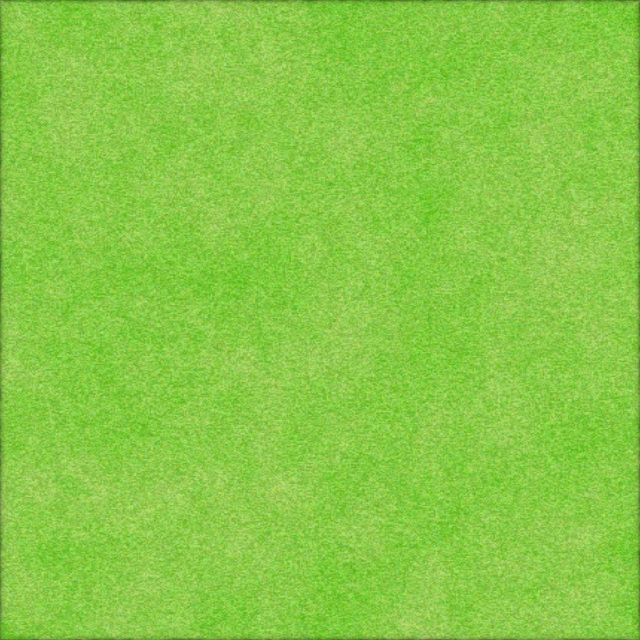
Give the GLSL for this texture, as a WebGL 1 fragment shader.

```glsl
precision highp float;

uniform vec2 u_resolution;

float hash(vec2 p) {
    vec3 q = fract(vec3(p.xyx) * 0.1031);
    q += dot(q, q.yzx + 33.33);
    return fract((q.x + q.y) * q.z);
}

// Value noise centred on zero
float noise(vec2 p) {
    vec2 cell = floor(p);
    vec2 f = fract(p);
    f = f * f * (3.0 - 2.0 * f);
    float low = mix(hash(cell), hash(cell + vec2(1.0, 0.0)), f.x);
    float high = mix(hash(cell + vec2(0.0, 1.0)), hash(cell + vec2(1.0, 1.0)), f.x);
    return mix(low, high, f.y) - 0.5;
}

// Soft cloudy patches from broad to small
float mottling(vec2 uv) {
    float sum = 0.0;
    float scale = 9.0;
    float weight = 0.4;
    for (int i = 0; i < 4; i++) {
        sum += weight * noise(uv * scale + float(i) * 17.3);
        uv = mat2(0.96, 0.28, -0.28, 0.96) * uv;
        scale *= 2.1;
        weight *= 0.85;
    }
    return sum;
}

// Fine fibres, a little longer across than up
float fibreGrain(vec2 uv) {
    vec2 warped = uv + 0.003 * vec2(noise(uv * 60.0), noise(uv * 60.0 + 41.0));
    float fibres = noise(warped * vec2(190.0, 370.0) + 11.0);
    float specks = noise(uv * vec2(430.0, 490.0) + 71.0);
    return 0.6 * fibres + 0.8 * specks;
}

void main() {
    vec2 uv = gl_FragCoord.xy / u_resolution;

    float patches = mottling(uv);
    float grain = fibreGrain(uv);
    vec3 tint = vec3(noise(uv * 400.0 + 131.0),
                     noise(uv * 400.0 + 257.0),
                     noise(uv * 400.0 + 389.0));

    vec3 color = vec3(0.531, 0.792, 0.268);
    color += patches * vec3(0.20, 0.02, 0.20);
    color += grain * vec3(0.20, 0.14, 0.20);
    color += tint * vec3(0.11, 0.08, 0.12);

    // Thin, uneven shaded rim
    vec2 toEdge = min(uv, 1.0 - uv);
    float rim = min(toEdge.x, toEdge.y) + 0.002 * noise(uv * 90.0);
    color *= 1.0 - 0.4 * exp(-max(rim, 0.0) / 0.003);

    gl_FragColor = vec4(clamp(color, 0.0, 1.0), 1.0);
}
```
